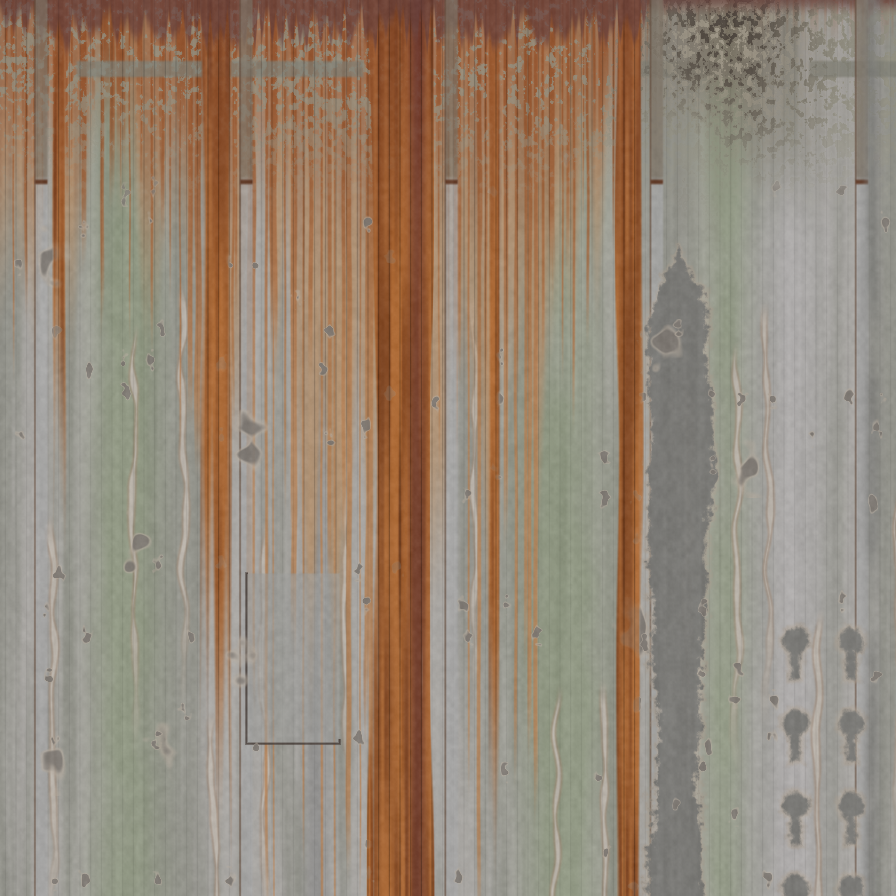
Write a three.js fragment shader that draws this texture.

```glsl
// Weathered metal wall: grey-green paint with rust running down from the top.
// Stretched noise makes the paint, column cells the drips, and distance
// functions the seams, repair sheet, stains and peeled chips.
varying vec2 vUv;
vec3 col;

float hash(vec2 p) { return fract(sin(dot(p, vec2(127.1, 311.7))) * 43758.5); }

float noise(vec2 p) {
  vec2 i = floor(p), f = fract(p);
  f = f * f * (3.0 - 2.0 * f);
  return mix(mix(hash(i), hash(i + vec2(1, 0)), f.x),
             mix(hash(i + vec2(0, 1)), hash(i + vec2(1, 1)), f.x), f.y);
}

float fbm(vec2 p) {
  float sum = 0.0, amp = 0.5;
  for (int i = 0; i < 4; i++) { sum += amp * noise(p); p = p * 2.03 + 7.1; amp *= 0.5; }
  return sum;
}

float below(float edge, float soft, float v) { return 1.0 - smoothstep(edge - soft, edge + soft, v); }
float bump(float x, float centre, float width) { x = (x - centre) / width; return exp(-x * x); }
void paint(float r, float g, float b, float cover) { col = mix(col, vec3(r, g, b), cover); }

// Wide rust run from the top edge, with frayed sides and foot
float run(vec2 p, float centre, float halfWidth, float reach) {
  float fray = halfWidth * (0.75 + 0.5 * noise(p * vec2(170, 4)));
  float foot = reach * (0.7 + 0.5 * noise(vec2(p.x * 190.0, 3)));
  return below(fray, 0.002, abs(p.x - centre)) * below(foot, 0.16, p.y);
}

// Thin drips, one per column cell
float drips(vec2 p, float cells, float reach) {
  float id = floor(p.x * cells), h = hash(vec2(id, cells));
  float centre = 0.3 + 0.4 * hash(vec2(id, 5)) + 0.1 * noise(vec2(id, p.y * 9.0));
  float foot = reach * (0.15 + 1.5 * hash(vec2(id, 9)));
  return below(0.07 + 0.2 * h * h, 0.0012 * cells, abs(fract(p.x * cells) - centre)) * below(foot, 0.06, p.y);
}

void main() {
  vec2 p = vec2(vUv.x, 1.0 - vUv.y); // y is depth from the top
  float grain = fbm(p * vec2(190, 150));
  float streak = fbm(p * vec2(42, 1.6));
  float blotch = fbm(p * vec2(14, 6) + 4.0);
  float fine = noise(p * vec2(260, 5));

  // Faded paint
  col = mix(vec3(0.57, 0.57, 0.54), vec3(0.66, 0.65, 0.635), smoothstep(0.28, 0.6, streak));
  float green = bump(p.x, 0.14, 0.04) + bump(p.x, 0.63, 0.05) + bump(p.x, 0.81, 0.028);
  paint(0.54, 0.58, 0.48, clamp(green * (0.3 + 0.9 * blotch), 0.0, 0.75));
  paint(0.69, 0.68, 0.68, 0.8 * bump(p.x, 0.885, 0.045) * smoothstep(0.12, 0.3, p.y));
  paint(0.5, 0.5, 0.5, 0.6 * bump(p.x, 0.353, 0.012) * smoothstep(0.3, 0.4, p.y));

  // Pale wavering runs with tan rims
  for (int i = 0; i < 16; i++) {
    float k = float(i), start = 0.25 + 0.55 * hash(vec2(k, 2));
    float d = abs(p.x - fract(k * 0.618 + 0.2) - 0.009 * noise(vec2(k * 7.0, p.y * 22.0)));
    float along = smoothstep(start, start + 0.04, p.y) * below(start + 0.4, 0.1, p.y);
    float w = 0.0035 * noise(vec2(k, p.y * 35.0));
    paint(0.63, 0.53, 0.45, 0.55 * along * below(w + 0.002, 0.002, d));
    paint(0.74, 0.72, 0.69, 0.85 * along * below(w, 0.0015, d));
  }

  // Tan wash and thin drips
  float zone = 0.24 + 0.38 * bump(p.x, 0.37, 0.08) + 0.24 * bump(p.x, 0.54, 0.07) - 0.14 * bump(p.x, 0.13, 0.03);
  zone *= below(0.715, 0.012, p.x);
  float wash = below(zone * (0.4 + 1.1 * noise(vec2(p.x * 75.0, 8))), 0.12, p.y) * smoothstep(0.0, 0.08, zone);
  vec3 tan1 = mix(vec3(0.64, 0.4, 0.25), vec3(0.69, 0.56, 0.43), smoothstep(0.02, 0.32, p.y + 0.15 * fine - 0.07));
  col = mix(col, tan1, wash * (0.65 + 0.3 * fine));
  float thin = max(drips(p, 48.0, zone * 1.3), drips(p, 93.0, zone * 1.6));
  col = mix(col, mix(vec3(0.57, 0.31, 0.16), vec3(0.7, 0.5, 0.33), smoothstep(0.0, 0.55, p.y)), 0.8 * thin);

  // Worn specks, lap joint and lichen on the upper wall
  paint(0.56, 0.55, 0.49, 0.8 * smoothstep(0.5, 0.6, grain + 0.35 * blotch - 0.17) * below(0.17, 0.09, p.y));
  paint(0.5, 0.5, 0.46, 0.75 * below(0.009, 0.002, abs(p.y - 0.077)) * smoothstep(0.42, 0.5, noise(vec2(p.x * 16.0, 2))));
  float lichen = bump(p.x, 0.81, 0.085) * below(0.15, 0.12, p.y + 0.25 * blotch - 0.12);
  paint(0.46, 0.42, 0.37, 0.8 * lichen);
  paint(0.3, 0.27, 0.24, lichen * smoothstep(0.54, 0.62, grain));
  paint(0.63, 0.6, 0.54, lichen * below(0.37, 0.04, grain));

  // Heavy rust runs, ribbed and darker toward the top
  float rust = max(run(p, 0.447, 0.033, 2.5), max(run(p, 0.242, 0.016, 0.75), run(p, 0.552, 0.006, 0.85)));
  rust = max(rust, max(run(p, 0.702, 0.014, 1.5), run(p, 0.066, 0.006, 0.48)));
  vec3 rustCol = mix(vec3(0.5, 0.27, 0.13), vec3(0.67, 0.4, 0.19), smoothstep(0.2, 0.8, fine * 0.6 + streak * 0.5));
  rustCol = mix(rustCol, vec3(0.42, 0.22, 0.18), 0.7 * bump(p.x, 0.466, 0.009) + 0.3 * below(0.18, 0.18, p.y));
  col = mix(col, rustCol, 0.93 * rust);
  col *= 1.0 - below(0.05, 0.06, abs(fract(p.x * 84.0) - 0.5)) * (0.06 + 0.2 * max(rust, 0.6 * wash));
  paint(0.4, 0.25, 0.23, 0.75 * below(0.008 + 0.05 * fine * wash, 0.012, p.y));

  // Sheet seams, each with a rusty fixing
  float s = (fract((p.x - 0.046) / 0.229 + 0.5) - 0.5) * 0.229;
  float strip = below(0.007, 0.0015, abs(s)), lower = smoothstep(0.195, 0.205, p.y);
  col = mix(col, mix(vec3(0.49, 0.45, 0.4), vec3(0.65), lower), 0.72 * strip);
  paint(0.4, 0.31, 0.25, 0.65 * below(0.001, 0.001, abs(s + 0.007)));
  paint(0.36, 0.2, 0.12, 0.9 * strip * below(0.0025, 0.002, abs(p.y - 0.203)));

  // Repair sheet with dark left and lower edges
  vec2 q = p - vec2(0.327, 0.735), e = abs(q) - vec2(0.052, 0.095);
  float box = max(e.x, e.y);
  paint(0.61, 0.61, 0.6, 0.6 * below(0.0, 0.0015, box));
  paint(0.27, 0.23, 0.21, 0.8 * below(0.0012, 0.001, abs(box)) * max(step(q.x, -0.05), step(0.09, q.y)));

  // Damp stain and rows of round marks with tails
  float edge = abs(p.x - 0.758) - 0.025 + 0.05 * (blotch - 0.47) + 0.016 * (grain - 0.47);
  edge += 0.06 * below(0.27, 0.09, p.y);
  for (int i = 0; i < 12; i++) {
    float c = mod(float(i), 3.0), r = floor(float(i) / 3.0);
    vec2 m = p - vec2(0.76 + step(0.5, c) * (0.066 + 0.062 * c), 0.715 + 0.092 * r);
    float tail = max(abs(m.x) - 0.005, abs(m.y - 0.022) - 0.02);
    edge = min(edge, min(length(m) - 0.014, tail) + 0.008 * (grain - 0.5));
  }
  paint(0.68, 0.63, 0.57, 0.6 * below(0.004, 0.004, edge));
  float damp = max(below(0.0, 0.003, edge), 0.7 * bump(p.x, 0.973, 0.009) * smoothstep(0.2, 0.5, blotch));
  paint(0.46, 0.46, 0.45, 0.9 * damp);

  // Peeled chips, large then small, with pale rims
  for (int i = 0; i < 2; i++) {
    float n = 9.0 + 17.0 * float(i);
    vec2 id = floor(p * n), m = fract(p * n) - 0.3 - 0.4 * vec2(hash(id + 3.0), hash(id + 8.0));
    float d = length(m * vec2(1.5, 0.85)) - 0.11 + 0.36 * (noise(p * n * 7.0) - 0.5);
    float shown = step(0.84, hash(id + n)) * smoothstep(0.15, 0.25, p.y) * (1.0 - 0.8 * rust);
    paint(0.7, 0.66, 0.61, 0.6 * shown * below(0.05, 0.04, d));
    paint(0.47, 0.45, 0.43, 0.85 * shown * below(0.0, 0.03, d));
  }

  gl_FragColor = vec4(col + 0.07 * (grain - 0.47) + 0.03 * (fine - 0.5), 1.0);
}
```
